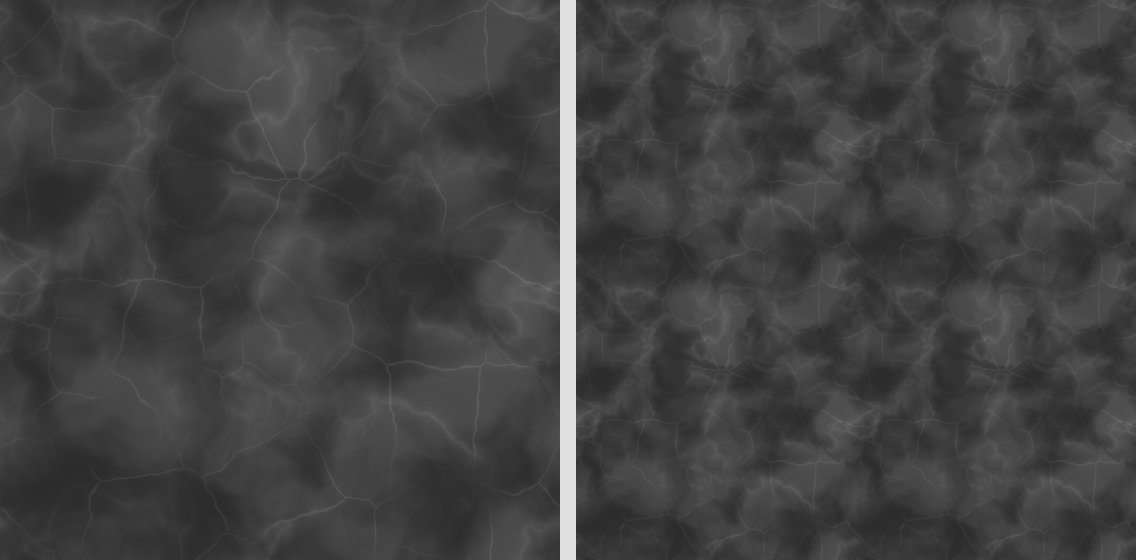
Left, the tile; right, the same tile 2 across and 2 down.
Reproduce this texture procedurally as a WebGL 1 fragment shader.

```glsl
precision highp float;
uniform vec2 u_resolution;

vec2 hash2(vec2 p) {
  vec3 q = fract(p.xyx * vec3(0.1031, 0.1030, 0.0973));
  q += dot(q, q.yzx + 33.33);
  return fract((q.xx + q.yz) * q.zy);
}

// Gradient noise that wraps after a whole number of cells
float gradientAt(vec2 cell, vec2 offset, float period, float seed) {
  return dot(hash2(mod(cell, period) + seed) * 2.0 - 1.0, offset);
}

float noise(vec2 p, float period, float seed) {
  vec2 i = floor(p), f = fract(p);
  vec2 u = f * f * f * (f * (f * 6.0 - 15.0) + 10.0);
  vec2 e = vec2(1.0, 0.0);
  return mix(
    mix(gradientAt(i, f, period, seed), gradientAt(i + e, f - e, period, seed), u.x),
    mix(gradientAt(i + e.yx, f - e.yx, period, seed), gradientAt(i + 1.0, f - 1.0, period, seed), u.x),
    u.y);
}

float fbm(vec2 uv, float period, float seed) {
  float sum = 0.0, amplitude = 1.0;
  vec2 p = uv * period;
  for (int octave = 0; octave < 5; octave++) {
    sum += amplitude * noise(p, period, seed);
    p = p * 2.0 + 0.37;
    period *= 2.0;
    seed += 17.0;
    amplitude *= 0.45;
  }
  return sum;
}

vec2 warp(vec2 uv, float period, float seed) {
  return vec2(fbm(uv, period, seed), fbm(uv, period, seed + 101.0));
}

// Distance to the nearest border of wrapping Voronoi cells, in canvas units
float crackDistance(vec2 uv, float period, float seed) {
  vec2 p = uv * period, i = floor(p), f = fract(p);
  vec2 nearest = vec2(0.0), nearestCell = vec2(0.0);
  float best = 8.0;
  for (int y = -1; y <= 1; y++)
    for (int x = -1; x <= 1; x++) {
      vec2 cell = vec2(float(x), float(y));
      vec2 r = cell + hash2(mod(i + cell, period) + seed) - f;
      if (dot(r, r) < best) {
        best = dot(r, r);
        nearest = r;
        nearestCell = cell;
      }
    }
  float border = 8.0;
  for (int y = -2; y <= 2; y++)
    for (int x = -2; x <= 2; x++) {
      vec2 cell = nearestCell + vec2(float(x), float(y));
      vec2 r = cell + hash2(mod(i + cell, period) + seed) - f;
      vec2 gap = r - nearest;
      if (dot(gap, gap) > 0.0001)
        border = min(border, dot(0.5 * (r + nearest), normalize(gap)));
    }
  return border / period;
}

// Thin bright core with a faint halo
float vein(float d) {
  return smoothstep(0.0028, 0.0, d) + 0.3 * exp(-d * 220.0);
}

void main() {
  vec2 uv = gl_FragCoord.xy / u_resolution;

  // Smoky clouds with fairly firm dark patches
  vec2 smokeUv = uv + 0.08 * warp(uv, 5.0, 11.0);
  float smoke = fbm(smokeUv, 5.0, 41.0);
  float tone = mix(0.178, 0.295, smoothstep(-0.42, 0.42, smoke));

  // Wispy bright creases around the patches
  float crease = abs(fbm(smokeUv, 4.0, 73.0));
  float creaseMask = smoothstep(-0.4, 0.3, fbm(uv, 3.0, 211.0));
  tone += creaseMask * (0.075 * exp(-crease * 9.0) + 0.018 * exp(-crease * 50.0)) - 0.006;

  // Fine branching veins that fade in and out
  vec2 veinUv = uv + 0.045 * warp(uv, 7.0, 157.0);
  float fade = fbm(uv, 5.0, 307.0);
  tone += 0.055 * vein(crackDistance(veinUv, 6.0, 19.0)) * smoothstep(-0.4, 0.35, fade);
  tone += 0.035 * vein(crackDistance(veinUv + 0.31, 8.0, 83.0)) * smoothstep(0.0, 0.5, -fade);

  gl_FragColor = vec4(vec3(tone), 1.0);
}
```
